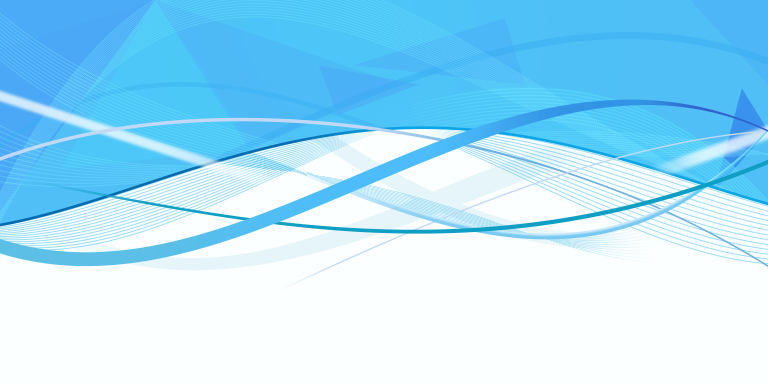
Give the GLSL for this background, as a Shadertoy shader.

```glsl
// Flowing blue wave banner: a faceted sky above a curved edge, white below.
// Ribbons follow quartics through five evenly spaced heights; fine meshes
// are hairlines spread evenly between two such curves.
#define WHITE vec3(0.99, 1.0, 1.0)
#define SKY vec3(0.31, 0.75, 0.965)
#define DEEP vec3(0.29, 0.65, 0.965)
#define CYAN vec3(0.29, 0.8, 0.97)
#define ARC vec3(0.22, 0.68, 0.95)
#define TEAL vec3(0.06, 0.62, 0.77)
#define MIST vec3(0.9, 0.96, 0.975)
#define LAVENDER vec3(0.76, 0.85, 0.96)
#define HAIRLINE 0.0008

// Height at x of the curve through a..e at x = 0, .5, 1, 1.5, 2
float wave(float x, float a, float b, float c, float d, float e) {
  float t = 2.0 * x, t1 = t - 1.0, t2 = t - 2.0, t3 = t - 3.0, t4 = t - 4.0;
  return (a * t1 * t2 * t3 * t4 + e * t * t1 * t2 * t3) / 24.0
    - (b * t * t2 * t3 * t4 + d * t * t1 * t2 * t4) / 6.0
    + c * t * t1 * t3 * t4 / 4.0;
}

float edgeHeight(float x) { return wave(x, 0.414, 0.56, 0.664, 0.617, 0.469); }
float strandHeight(float x) { return wave(x, 0.74, 0.661, 0.471, 0.388, 0.661); }

// Signed distance from height y to a curve h, corrected for its slope
float above(float y, float h) {
  return (y - h) / length(vec2(1, dFdx(h) * iResolution.y));
}

float fill(float d) { return clamp(d * iResolution.y + 0.5, 0.0, 1.0); }

// Strokes thinner than a pixel fade instead of breaking up
float stroke(float d, float halfWidth) {
  float w = max(halfWidth, 0.5 / iResolution.y);
  return fill(w - abs(d)) * halfWidth / w;
}

float ribbon(vec2 p, float h, float halfWidth) {
  return stroke(above(p.y, h), halfWidth);
}

// Evenly spaced hairlines between the heights a and b
float mesh(vec2 p, float a, float b, float count) {
  float gap = (b - a) / count;
  gap = (gap < 0.0 ? -1.0 : 1.0) * max(abs(gap), 0.0005);
  float s = (p.y - a) / gap;
  float slope = dFdx(a + b) * 0.5 * iResolution.y;
  float d = (fract(s) - 0.5) * gap / length(vec2(1, slope));
  return stroke(d, HAIRLINE) * step(0.0, s) * step(s, count);
}

float side(vec2 p, vec2 a, vec2 b) {
  vec2 e = normalize(b - a);
  return e.x * (p.y - a.y) - e.y * (p.x - a.x);
}

// Triangle with corners ab.xy, ab.zw and c
float facet(vec2 p, vec4 ab, vec2 c) {
  vec2 a = ab.xy, b = ab.zw;
  float turn = sign(side(c, a, b));
  return fill(min(min(turn * side(p, a, b), turn * side(p, b, c)), turn * side(p, c, a)));
}

// Soft light streak from a to b, fading toward b
float beam(vec2 p, vec2 a, vec2 b, float width) {
  float t = dot(p - a, b - a) / dot(b - a, b - a);
  float d = side(p, a, b) / width;
  return 0.75 * exp(-d * d * d * d) * smoothstep(1.0, 0.45, t);
}

vec3 skyColor(vec2 p) {
  float x = p.x;
  vec2 q = p - vec2(0.9, 0.95);
  vec3 c = mix(SKY, CYAN, 0.5 * exp(-6.0 * dot(q, q)));
  // Facets
  c = mix(c, DEEP, 0.8 * facet(p, vec4(0, 1, 0.404, 1), vec2(0, 0.865)));
  c = mix(c, DEEP, 0.9 * facet(p, vec4(0, 0.87, 0.404, 1), vec2(0, 0.45)));
  c = mix(c, CYAN, 0.6 * facet(p, vec4(0.404, 1, 0.664, 0.615), vec2(0.16, 0.56)));
  c = mix(c, DEEP, 0.3 * facet(p, vec4(0.404, 1, 1.04, 0.78), vec2(0.65, 0.61)));
  c = mix(c, DEEP, 0.5 * facet(p, vec4(0.83, 0.83, 1.09, 0.78), vec2(0.88, 0.7)));
  c = mix(c, DEEP, 0.4 * facet(p, vec4(1.315, 0.953, 1.367, 0.78), vec2(0.92, 0.83)));
  c = mix(c, DEEP, 0.35 * facet(p, vec4(1.797, 1, 2, 1), vec2(2, 0.78)));
  c = mix(c, vec3(0.2, 0.53, 0.92), 0.8 * facet(p, vec4(1.932, 0.77, 1.86, 0.5), vec2(2, 0.66)));
  // Translucent arcs and crest
  c = mix(c, ARC, 0.5 * ribbon(p, wave(x, 0.3, 0.55, 0.77, 0.9, 0.84), 0.009));
  c = mix(c, ARC, 0.4 * ribbon(p, wave(x, 0.62, 0.78, 0.66, 0.45, 0.3), 0.006));
  float crest = wave(x, 0.2, 0.5, 0.71, 0.765, 0.48), right = smoothstep(0.95, 1.3, x);
  c = mix(c, CYAN, 0.55 * fill(crest - p.y) * right);
  // Hairline meshes
  float lines = mesh(p, wave(x, 0.5, 1.05, 1.0, 0.72, 0.45), wave(x, 0.42, 0.93, 0.88, 0.66, 0.47), 18.0)
    + mesh(p, wave(x, 0.97, 0.7, 0.55, 0.42, 0.4), wave(x, 0.84, 0.6, 0.5, 0.4, 0.4), 13.0)
    + mesh(p, wave(x, 0.68, 0.57, 0.62, 0.66, 0.6), wave(x, 0.52, 0.54, 0.6, 0.6, 0.6), 11.0)
    + mesh(p, crest, crest - 0.09, 10.0) * right;
  return mix(c, vec3(0.45, 0.9, 1), 0.6 * min(lines, 1.0));
}

vec3 groundColor(vec2 p) {
  float x = p.x, edge = edgeHeight(x);
  // Pale ribbons
  float sweep = ribbon(p, wave(x, 0.505, 0.312, 0.422, 0.609, 0.688), mix(0.016, 0.03, smoothstep(0.5, 1.3, x)));
  vec3 c = mix(WHITE, MIST, sweep * smoothstep(0.12, 0.4, x) * smoothstep(1.6, 1.35, x));
  float fall = ribbon(p, wave(x, 1.3, 0.9, 0.544, 0.375, 0.479), 0.02);
  c = mix(c, MIST, fall * smoothstep(1.75, 1.3, x));
  // Hairline meshes
  float lines = mesh(p, edge, wave(x, 0.354, 0.44, 0.661, 0.75, 0.5), 15.0) * smoothstep(1.05, 0.7, x)
    + mesh(p, edge, wave(x, 0.5, 0.75, 0.688, 0.466, 0.307), 13.0) * smoothstep(1.1, 1.25, x)
    + 0.7 * mesh(p, strandHeight(x), wave(x, 0.8, 0.58, 0.51, 0.352, 0.4), 12.0) * smoothstep(1.75, 1.4, x);
  return mix(c, vec3(0.25, 0.74, 0.93), 0.85 * min(lines, 1.0));
}

void mainImage(out vec4 fragColor, in vec2 fragCoord) {
  vec2 p = fragCoord / iResolution.xy * vec2(2, 1);
  float x = p.x, edge = above(p.y, edgeHeight(x));
  vec3 c = mix(groundColor(p), skyColor(p), fill(edge));
  c = mix(c, mix(vec3(0.02, 0.42, 0.69), vec3(0.04, 0.65, 0.9), smoothstep(0.7, 1.1, x)), stroke(edge, 0.0035));
  // Light streaks
  c = mix(c, WHITE, beam(p, vec2(0, 0.75), vec2(0.9, 0.46), 0.014));
  c = mix(c, WHITE, beam(p, vec2(2, 0.655), vec2(1.65, 0.53), 0.018));
  // Slender lines
  float arc = ribbon(p, wave(x, 0.586, 0.685, 0.661, 0.542, 0.307), mix(0.0045, 0.002, smoothstep(0.8, 1.6, x)));
  c = mix(c, mix(LAVENDER, vec3(0.42, 0.69, 0.88), smoothstep(0.9, 1.3, x)), arc);
  float rise = ribbon(p, wave(x, -0.12, 0.135, 0.367, 0.557, 0.659), 0.0018);
  c = mix(c, LAVENDER, rise * smoothstep(0.7, 0.9, x));
  // Strand with a pale upper side
  float strand = above(p.y, strandHeight(x));
  vec3 tint = mix(vec3(0.47, 0.79, 0.95), CYAN, smoothstep(1.75, 1.9, x));
  tint = mix(tint, WHITE, 0.6 * smoothstep(-0.002, 0.006, strand));
  c = mix(c, tint, stroke(strand, 0.0065 * smoothstep(2.05, 1.7, x) + 0.001) * smoothstep(0.65, 1.25, x));
  // Teal line and main ribbon
  float teal = ribbon(p, wave(x, 0.544, 0.451, 0.398, 0.432, 0.578), mix(0.003, 0.0055, smoothstep(0.2, 1.4, x)));
  c = mix(c, TEAL, teal * smoothstep(0.05, 0.4, x));
  float band = ribbon(p, wave(x, 0.359, 0.365, 0.555, 0.719, 0.659), mix(0.018, 0.002, smoothstep(1.1, 2.0, x)));
  tint = mix(vec3(0.36, 0.75, 0.9), vec3(0.3, 0.74, 0.98), smoothstep(0.3, 0.9, x));
  tint = mix(tint, vec3(0.2, 0.58, 0.9), smoothstep(1.1, 1.5, x));
  c = mix(c, mix(tint, vec3(0.19, 0.38, 0.8), smoothstep(1.65, 1.85, x)), band);
  fragColor = vec4(c, 1);
}
```
